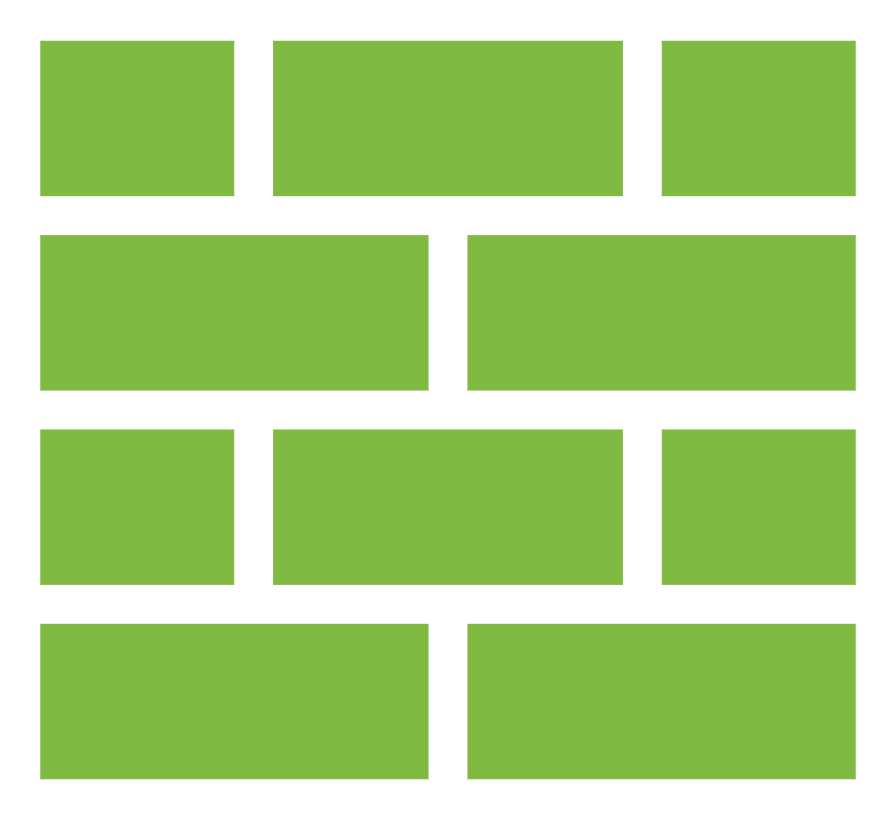
Give the GLSL for this pattern, as a Shadertoy shader.

```glsl
// Flat green brick wall: four staggered rows with white joints and margin.

const vec3 BRICK_GREEN = vec3(0.502, 0.729, 0.263);
const vec3 JOINT_WHITE = vec3(1.0);

const float ROW_PITCH = 0.237;       // row spacing as a fraction of canvas height
const float JOINT_HALF = 0.1;        // half joint width, in row pitches
const vec2 WALL_HALF = vec2(2.098, 1.9); // half wall size, in row pitches

// Signed distance to a centred box, positive inside.
float boxInside(vec2 p, vec2 halfSize) {
    vec2 d = halfSize - abs(p);
    return min(d.x, d.y);
}

// Distance into the nearest brick, positive inside; p is in row pitches.
float brickInside(vec2 p, float jointHalf, vec2 wallHalf) {
    // Odd rows have two mirrored joints, even rows a single central one.
    float jointOffset = mod(floor(p.y), 2.0);
    float upright = abs(abs(p.x) - jointOffset) - jointHalf;
    float level = 0.5 - jointHalf - abs(fract(p.y) - 0.5);
    return min(boxInside(p, wallHalf), min(upright, level));
}

// Edge coverage smoothed over one pixel.
float coverage(float d, float pixel) {
    return clamp(d / pixel + 0.5, 0.0, 1.0);
}

void mainImage(out vec4 fragColor, in vec2 fragCoord) {
    float pitch = ROW_PITCH * iResolution.y;
    vec2 p = (fragCoord - 0.5 * iResolution.xy) / pitch;

    float brick = coverage(brickInside(p, JOINT_HALF, WALL_HALF), 1.0 / pitch);
    fragColor = vec4(mix(JOINT_WHITE, BRICK_GREEN, brick), 1.0);
}
```
